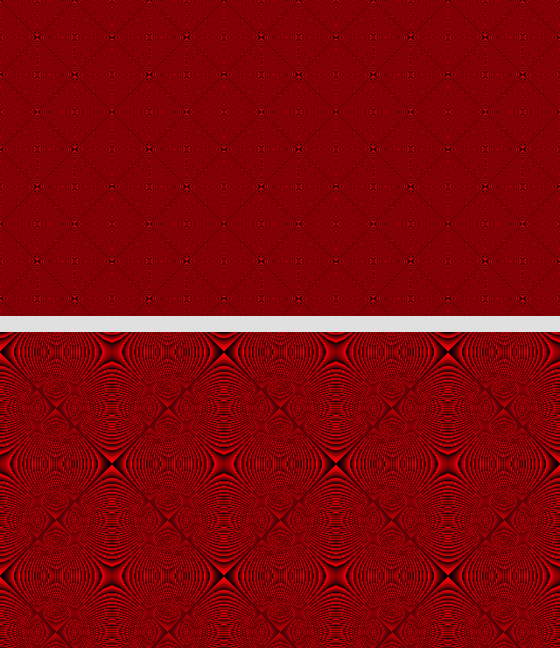
Top, the full canvas; bottom, a detail of the centre.
A Shadertoy shader for this pattern:

```glsl
// Red lattice of hyperbolic stars, 15 across, joined by thin dark diagonals.
// A sawtooth of x*x - y*y is sampled on a fine grid of cells, so it folds back
// into repeating stars; each pixel averages the cells that it covers.

// Sawtooth ramp of one cell: 0 along the diagonals, wrapping every 256 steps.
float cellRamp(vec2 cell) {
    // Equals x*x - y*y at the cell centre; whole numbers keep it exact.
    float saddle = (cell.x - cell.y) * (cell.x + cell.y + 1.0);
    return fract(saddle / 256.0);
}

// Mean ramp over the box of cells from lo to hi, weighted by coverage.
float meanRamp(vec2 lo, vec2 hi) {
    float sum = 0.0;
    for (float y = floor(lo.y); y < hi.y; y += 1.0) {
        float rowCover = min(hi.y, y + 1.0) - max(lo.y, y);
        for (float x = floor(lo.x); x < hi.x; x += 1.0) {
            float columnCover = min(hi.x, x + 1.0) - max(lo.x, x);
            sum += rowCover * columnCover * cellRamp(vec2(x, y));
        }
    }
    vec2 size = hi - lo;
    return sum / (size.x * size.y);
}

void mainImage(out vec4 fragColor, in vec2 fragCoord) {
    // Cell units: 1920 across the canvas, 128 per star, counted from the top left.
    float cellsPerPixel = 1920.0 / iResolution.x;
    vec2 centre = vec2(fragCoord.x, iResolution.y - fragCoord.y) * cellsPerPixel;
    float halfPixel = 0.5 * cellsPerPixel;

    float red = meanRamp(centre - halfPixel, centre + halfPixel);
    fragColor = vec4(red + 0.008, 0.0, 0.02, 1.0);
}
```
